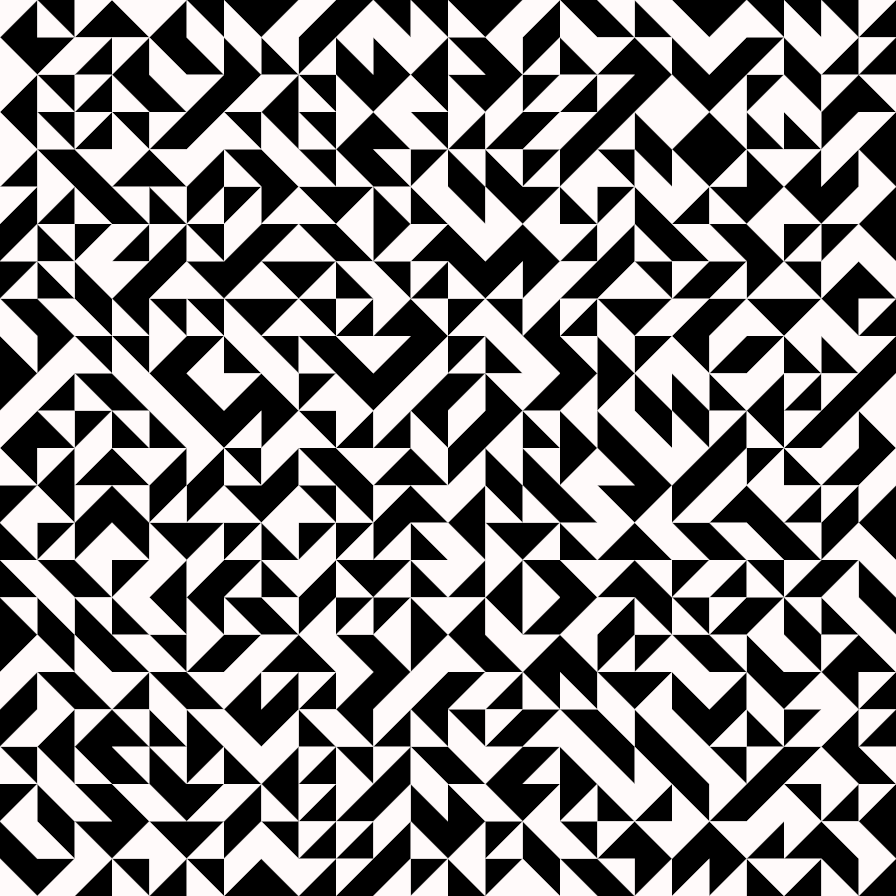
Give the GLSL for this pattern, as a Shadertoy shader.

```glsl
// Truchet mosaic: square tiles split along a random diagonal into ink and paper triangles.

const float TILES_ACROSS = 24.0;               // tiles along the canvas height
const vec3  INK          = vec3(0.0);
const vec3  PAPER        = vec3(1.0, 0.98, 0.98);
const float GAMMA        = 2.2;                // edges are blended in linear light
const int   SUBSAMPLES   = 4;                  // samples per pixel side
const vec2  SEED         = vec2(17.0, 43.0);

// Two independent random values in 0..1 for each tile
vec2 hash22(vec2 cell) {
    vec3 h = fract(cell.xyx * vec3(0.1031, 0.1030, 0.0973));
    h += dot(h, h.yzx + 33.33);
    return fract((h.xx + h.yz) * h.zy);
}

// Paper coverage at a point in tile units, softened over one sample width
float paperCoverage(vec2 point, float sampleWidth) {
    vec2 cell = floor(point);
    vec2 local = point - cell - 0.5;

    // Random mirroring of both axes gives the four triangle orientations
    vec2 mirror = 2.0 * step(0.5, hash22(cell + SEED)) - 1.0;
    float diagonalDistance = dot(local, mirror) * inversesqrt(2.0);
    return clamp(diagonalDistance / sampleWidth + 0.5, 0.0, 1.0);
}

void mainImage(out vec4 fragColor, in vec2 fragCoord) {
    float pixelSize = TILES_ACROSS / iResolution.y;
    float sampleWidth = pixelSize / float(SUBSAMPLES);

    // Average a regular grid of samples over the pixel
    float coverage = 0.0;
    for (int j = 0; j < SUBSAMPLES; j++) {
        for (int i = 0; i < SUBSAMPLES; i++) {
            vec2 offset = (vec2(i, j) + 0.5) / float(SUBSAMPLES) - 0.5;
            coverage += paperCoverage((fragCoord + offset) * pixelSize, sampleWidth);
        }
    }
    coverage /= float(SUBSAMPLES * SUBSAMPLES);

    // Blend in linear light, then return to display values
    vec3 linearColor = mix(pow(INK, vec3(GAMMA)), pow(PAPER, vec3(GAMMA)), coverage);
    fragColor = vec4(pow(linearColor, vec3(1.0 / GAMMA)), 1.0);
}
```
